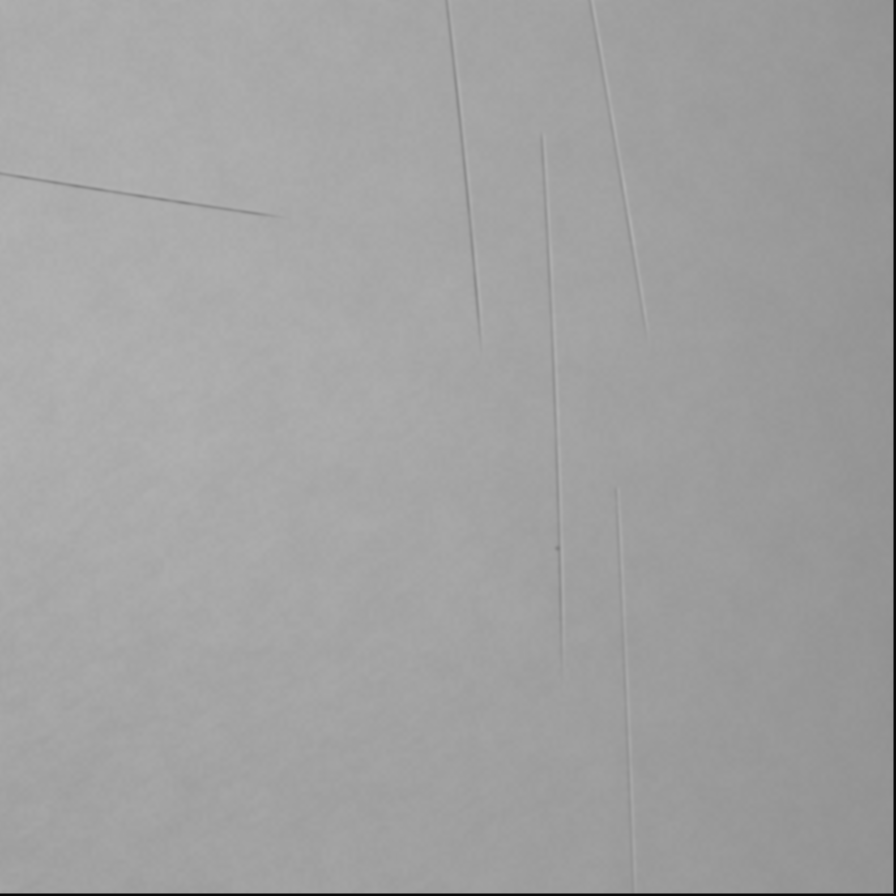
Reproduce this texture procedurally as a three.js fragment shader.

```glsl
// Pale grey painted wall under soft side light, with a few long thin creases.
// A smooth brightness gradient carries faint layered value noise; each crease
// is a bowed segment with a dark groove and a lit lip, ending in a fade.

#define BASE_TONE 0.683
#define SIDE_FALLOFF 0.082
#define LOW_FALLOFF 0.052
#define MOTTLE 0.012
#define GRAIN 0.016
#define STREAKS 0.012
#define GROOVE_WIDTH 0.0021
#define EDGE_WIDTH 0.0028
#define EDGE_TONE 0.03

varying vec2 vUv;

float hash(vec2 p) {
  vec3 q = fract(vec3(p.xyx) * 0.1031);
  q += dot(q, q.yzx + 33.33);
  return fract((q.x + q.y) * q.z);
}

// Smooth value noise, centred on zero
float noise(vec2 p) {
  vec2 cell = floor(p);
  vec2 f = fract(p);
  f = f * f * (3.0 - 2.0 * f);
  float low = mix(hash(cell), hash(cell + vec2(1.0, 0.0)), f.x);
  float high = mix(hash(cell + vec2(0.0, 1.0)), hash(cell + 1.0), f.x);
  return mix(low, high, f.y) - 0.5;
}

float bell(float x) {
  return exp(-x * x);
}

// Light falling from the left, dimmer to the right and at the lower left
float wallLight(vec2 p) {
  float tone = BASE_TONE - 0.02 * p.x - SIDE_FALLOFF * p.x * p.x;
  float low = 1.0 - smoothstep(0.0, 0.65, p.y);
  tone -= LOW_FALLOFF * low * (1.0 - 0.9 * p.x);
  return tone - 0.012 * smoothstep(0.6, 1.0, p.y) * (1.0 - p.x);
}

// Soft mottle, fine grain, and slanted brush streaks toward the lower left
float wallTexture(vec2 p) {
  float relief = 0.0;
  float amount = MOTTLE;
  float scale = 24.0;
  for (int i = 0; i < 3; i++) {
    relief += amount * noise(p * scale + scale);
    amount *= 0.8;
    scale *= 2.1;
  }
  relief += GRAIN * noise(p * 210.0);
  vec2 slanted = vec2(0.85 * p.x + 0.53 * p.y, 0.85 * p.y - 0.53 * p.x);
  float streakArea = 1.0 - smoothstep(0.2, 0.75, length(p - vec2(0.2, 0.2)));
  relief += STREAKS * streakArea * noise(slanted * vec2(45.0, 130.0));
  return relief * mix(1.0, 0.7, p.x);
}

// Brightness change of one crease; the lip lies left of the start-end direction
float crease(vec2 p, vec2 start, vec2 end, float bow, float dark, float lit) {
  vec2 along = end - start;
  float len = length(along);
  along /= len;
  float t = dot(p - start, along) / len;
  float side = dot(p - start, vec2(-along.y, along.x));
  side -= bow * 4.0 * t * (1.0 - t);
  float x = side / GROOVE_WIDTH;
  float fade = smoothstep(-0.01, 0.01, t) * (1.0 - smoothstep(0.82, 1.01, t));
  fade *= 1.0 + 0.5 * noise(vec2(t * 28.0, start.x * 90.0));
  return fade * (lit * bell(x - 1.7) - dark * bell(x));
}

void main() {
  vec2 p = vUv;
  float tone = wallLight(p) + wallTexture(p);

  // Hanging creases, then the broader slanted one at the left
  tone += crease(p, vec2(0.497, 1.01), vec2(0.538, 0.595), 0.002, 0.085, 0.030);
  tone += crease(p, vec2(0.656, 1.01), vec2(0.724, 0.605), 0.001, 0.045, 0.045);
  tone += crease(p, vec2(0.604, 0.850), vec2(0.627, 0.220), 0.004, 0.055, 0.035);
  tone += crease(p, vec2(0.687, 0.455), vec2(0.708, -0.05), 0.001, 0.030, 0.032);
  tone += crease(p, vec2(-0.01, 0.808), vec2(0.325, 0.756), -0.001, 0.120, 0.012);

  // Small dark speck on the middle crease
  tone -= 0.10 * bell(length(p - vec2(0.622, 0.388)) / 0.003);

  // Thin dark rim along the right and bottom
  float rim = min(1.0 - p.x, p.y);
  tone = mix(EDGE_TONE, tone, smoothstep(EDGE_WIDTH - 0.001, EDGE_WIDTH + 0.001, rim));

  gl_FragColor = vec4(vec3(tone), 1.0);
}
```
